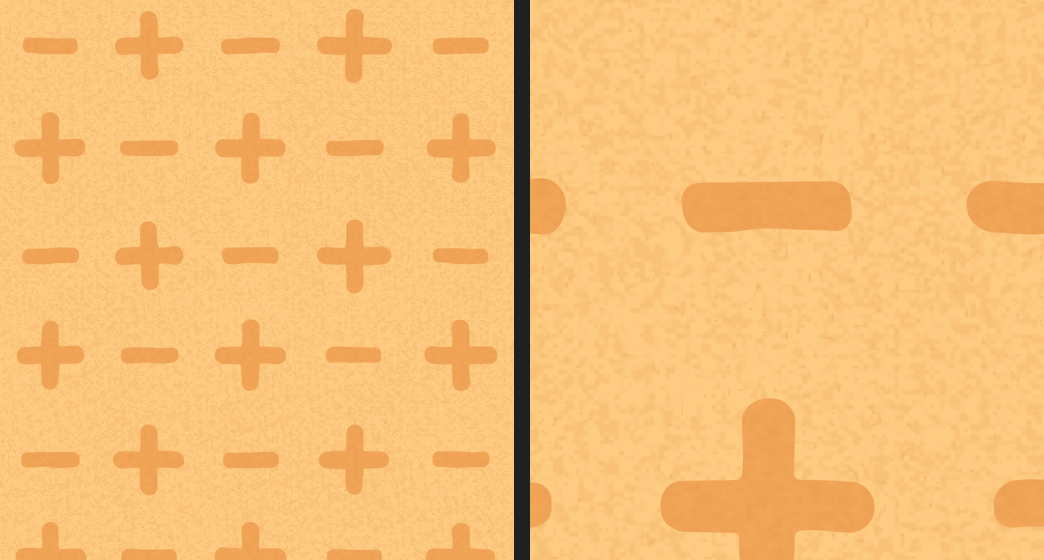
Left, the full canvas; right, a detail of the centre.
This pattern is drawn by a Shadertoy shader. Its source:

```glsl
const vec3 PAPER_LIGHT = vec3(0.995, 0.795, 0.515);
const vec3 PAPER_SHADE = vec3(0.975, 0.755, 0.465);
const vec3 SPECK = vec3(0.91, 0.66, 0.36);
const vec3 INK = vec3(0.94, 0.64, 0.335);

const vec2 PITCH = vec2(0.1832, 0.1828);
const vec2 FIRST = vec2(0.0859, 0.0052);
const vec2 LAST_CELL = vec2(4.0, 5.0);
const float ROW_DRIFT[6] = float[](0.0, -0.009, -0.005, -0.0105, -0.001, -0.001);

float hash(vec2 p) {
    return fract(sin(dot(p, vec2(127.1, 311.7))) * 43758.5453);
}

float valueNoise(vec2 p) {
    vec2 i = floor(p), f = fract(p);
    f = f * f * (3.0 - 2.0 * f);
    return mix(mix(hash(i), hash(i + vec2(1, 0)), f.x),
               mix(hash(i + vec2(0, 1)), hash(i + vec2(1, 1)), f.x), f.y);
}

float roundedBox(vec2 p, vec2 halfSize, float radius) {
    vec2 q = abs(p) - halfSize + radius;
    return length(max(q, 0.0)) + min(max(q.x, q.y), 0.0) - radius;
}

float smoothMin(float a, float b, float k) {
    float h = max(k - abs(a - b), 0.0) / k;
    return min(a, b) - h * h * k * 0.25;
}

float minusSign(vec2 p, float size) {
    return roundedBox(p, vec2(0.0505 * size, 0.0138), 0.0115);
}

float plusSign(vec2 p, float size) {
    float bar = roundedBox(p, vec2(0.0615 * size, 0.0155), 0.0145);
    float stem = roundedBox(p, vec2(0.0155, 0.0615 * size), 0.0148);
    return smoothMin(bar, stem, 0.004);
}

vec2 cellCentre(vec2 cell) {
    float bow = 0.0023 * (cell.x - 2.0) * (cell.x - 2.0) - 0.005;
    return FIRST + cell * PITCH + vec2(bow, ROW_DRIFT[int(cell.y)]);
}

// Checkerboard of signs, each slightly tilted and resized
float signField(vec2 p) {
    vec2 cell = clamp(floor((p - FIRST) / PITCH + 0.5), vec2(0.0), LAST_CELL);
    float tilt = 0.04 * (hash(cell + 3.7) - 0.5);
    float size = 0.98 + 0.06 * hash(cell + 9.2);
    vec2 q = p - cellCentre(cell);
    q += tilt * vec2(-q.y, q.x);
    if (mod(cell.x + cell.y, 2.0) < 0.5) {
        return plusSign(q, size + (cell.x == 3.0 ? 0.04 : 0.0));
    }
    return minusSign(q, size);
}

// Hand-cut unevenness of the outlines
vec2 wobble(vec2 p, float scale, float amount) {
    return amount * (vec2(valueNoise(p * scale), valueNoise(p * scale + 57.0)) - 0.5);
}

float grain(vec2 p) {
    return 0.6 * valueNoise(p * 330.0) + 0.4 * valueNoise(p * 170.0 + 31.0);
}

vec3 paper(vec2 p, float grit) {
    float mottling = 0.12 * (valueNoise(p * 9.0) - 0.5);
    vec3 colour = mix(PAPER_LIGHT, PAPER_SHADE, smoothstep(0.36, 0.74, grit + mottling));
    float specks = smoothstep(0.82, 0.98, valueNoise(p * 290.0 + 83.0));
    return mix(colour, SPECK, 0.4 * specks);
}

void mainImage(out vec4 fragColor, in vec2 fragCoord) {
    vec2 p = fragCoord / iResolution.y;
    float pixel = 1.0 / iResolution.y;
    float grit = grain(p);

    float d = signField(p + wobble(p, 38.0, 0.0035));
    float coverage = 1.0 - smoothstep(-0.8 * pixel, 0.8 * pixel, d);

    vec3 ink = INK + 0.035 * (grit - 0.5);
    fragColor = vec4(mix(paper(p, grit), ink, coverage), 1.0);
}
```
